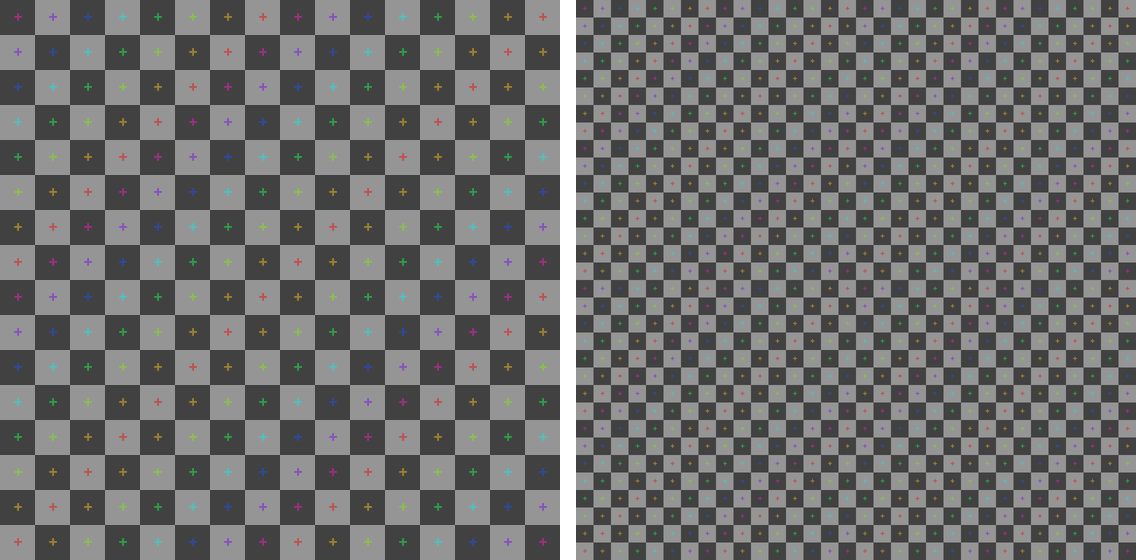
Left, the tile; right, the same tile 2 across and 2 down.
Give the GLSL for this pattern, as a WebGL 2 fragment shader.

```glsl
#version 300 es
precision highp float;
// A 16 by 16 checkerboard of two greys with a small coloured plus in each cell.
// The plus hue steps through eight rainbow colours with the cell's distance
// from the rising diagonal, so equal colours line up along diagonals.

uniform vec2 u_resolution;
out vec4 fragColor;

const float CELLS = 16.0;

// Fully saturated colour wheel, hue from 0 to 1.
vec3 hueColor(float hue) {
  return clamp(abs(fract(hue + vec3(0.0, 2.0, 1.0) / 3.0) * 6.0 - 3.0) - 1.0, 0.0, 1.0);
}

// Antialiased coverage of an axis-aligned bar around the origin.
float bar(vec2 p, vec2 halfSize, vec2 pixel) {
  vec2 cover = clamp((halfSize - abs(p)) / pixel + 0.5, 0.0, 1.0);
  return cover.x * cover.y;
}

void main() {
  vec2 p = gl_FragCoord.xy / u_resolution * CELLS;
  vec2 pixel = CELLS / u_resolution;
  vec2 cell = floor(p);
  vec2 local = fract(p);

  // Checkerboard: product of two smoothed square waves.
  vec2 edge = 0.5 - abs(local - 0.5);
  vec2 wave = (1.0 - 2.0 * mod(cell, 2.0)) * clamp(2.0 * edge / pixel, 0.0, 1.0);
  vec3 color = vec3(mix(0.255, 0.585, 0.5 + 0.5 * wave.x * wave.y));

  // Plus sign, set slightly up and right of the cell centre.
  vec2 q = local - 0.515625;
  vec2 arm = vec2(3.5, 0.5) / 32.0;
  float plus = max(bar(q, arm, pixel), bar(q, arm.yx, pixel));

  // Eight hues mirrored about the diagonal.
  float hue = mod(abs(cell.x - cell.y), 8.0) / 8.0;
  vec3 ink = mix(vec3(0.13), vec3(0.86), hueColor(hue));

  fragColor = vec4(mix(color, ink, plus), 1.0);
}
```
